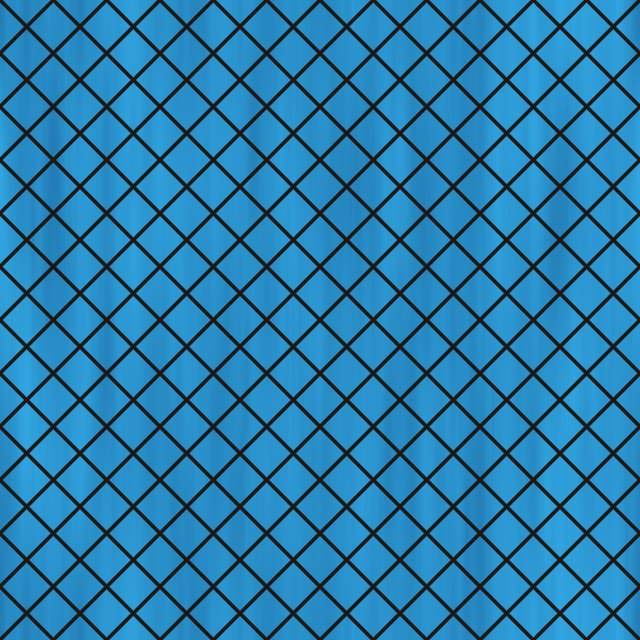
This pattern is drawn by a Shadertoy shader. Its source:

```glsl
const float REPEATS = 12.0;
const float HALF_LINE = 0.0485;   // in units of the wire spacing
const vec3 WIRE = vec3(0.10, 0.09, 0.08);
const vec3 BLUE_DEEP = vec3(0.125, 0.455, 0.675);
const vec3 BLUE_LIGHT = vec3(0.21, 0.695, 0.93);

float hash(ivec2 cell, int seed) {
    uint h = uint(cell.x) * 1597334677u ^ uint(cell.y) * 3812015801u ^ uint(seed) * 2798796415u;
    h = (h ^ (h >> 16)) * 2146121005u;
    h = (h ^ (h >> 15)) * 2221713035u;
    h ^= h >> 16;
    return float(h & 65535u) / 65535.0;
}

// Value noise on the unit square, wrapping at its edges
float wrappedNoise(vec2 uv, ivec2 cells, int seed) {
    vec2 p = uv * vec2(cells);
    vec2 f = fract(p);
    f = f * f * (3.0 - 2.0 * f);
    ivec2 a = ivec2(floor(p)) % cells;
    ivec2 b = (a + 1) % cells;
    float low = mix(hash(a, seed), hash(ivec2(b.x, a.y), seed), f.x);
    float high = mix(hash(ivec2(a.x, b.y), seed), hash(b, seed), f.x);
    return mix(low, high, f.y);
}

// Octaves stretched vertically: broad bands down to fine brush marks
float streaks(vec2 uv, int seed) {
    float total = 0.0;
    float weight = 0.5;
    float sum = 0.0;
    for (int i = 0; i < 4; i++) {
        ivec2 cells = ivec2(24 << i, 3 + i);
        total += weight * wrappedNoise(uv, cells, seed + i);
        sum += weight;
        weight *= 0.55;
    }
    return total / sum;
}

// Coverage of two crossing families of diagonal lines
float diagonalMesh(vec2 uv, float repeats, float halfLine, float pixel) {
    vec2 diagonal = vec2(uv.x + uv.y, uv.x - uv.y) * repeats;
    vec2 toLine = abs(diagonal - round(diagonal));
    vec2 coverage = clamp((halfLine - toLine) / pixel + 0.5, 0.0, 1.0);
    return max(coverage.x, coverage.y);
}

void mainImage(out vec4 fragColor, in vec2 fragCoord) {
    vec2 uv = fragCoord / iResolution.xy;
    float pixel = 1.2 * REPEATS * sqrt(2.0) / min(iResolution.x, iResolution.y);

    // Streaked blue ground
    vec3 color = mix(BLUE_DEEP, BLUE_LIGHT, streaks(uv, 7));

    // Dark wires
    color = mix(color, WIRE, diagonalMesh(uv, REPEATS, HALF_LINE, pixel));
    fragColor = vec4(color, 1.0);
}
```
